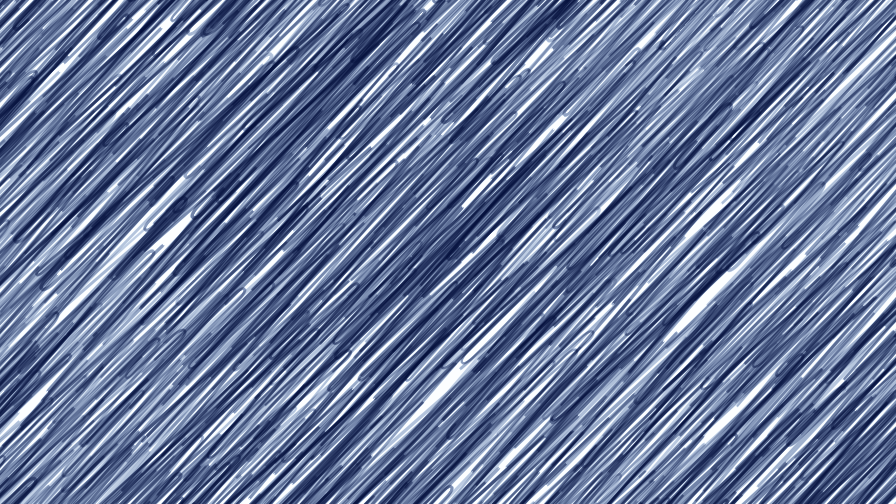
Give the GLSL for this pattern, as a WebGL 1 fragment shader.

```glsl
precision highp float;
uniform vec2 u_resolution;

const vec3 PAPER = vec3(0.99, 0.995, 1.0);
const vec3 INK = vec3(0.01, 0.055, 0.23);
const vec3 INK_CURVE = vec3(1.0, 1.15, 1.4);  // blue fades last
const int LAYERS = 20;
const float ANGLE = 0.805;         // main hatching direction, radians
const float ANGLE_SPREAD = 0.085;
const float LANE = 0.047;          // one stroke per lane and layer
const float REACH = 1.0;           // cell length along a stroke
const float TILT = 0.014;
const float BOW = 0.014;
const float HALF_WIDTH_MIN = 0.0021;
const float HALF_WIDTH_MAX = 0.0036;
const float DEPTH_MIN = 0.28;
const float DEPTH_MAX = 0.85;
const float HAIRPIN_SHARE = 0.15;
const float TIP_STRETCH = 0.32;    // smaller means longer tips
const float PRESSURE_SWING = 0.5;

vec4 hash4(vec3 p) {
  vec4 q = fract(p.xyzx * vec4(0.1031, 0.1030, 0.0973, 0.1099));
  q += dot(q, q.wzxy + 33.33);
  return fract((q.xxyz + q.yzzw) * q.zywx);
}

float valueNoise(vec2 p) {
  vec2 cell = floor(p);
  vec2 f = fract(p);
  f = f * f * (3.0 - 2.0 * f);
  float a = hash4(vec3(cell, 71.0)).x;
  float b = hash4(vec3(cell + vec2(1.0, 0.0), 71.0)).x;
  float c = hash4(vec3(cell + vec2(0.0, 1.0), 71.0)).x;
  float d = hash4(vec3(cell + vec2(1.0, 1.0), 71.0)).x;
  return mix(mix(a, b, f.x), mix(c, d, f.x), f.y);
}

vec2 rotate(vec2 p, float angle) {
  float c = cos(angle);
  float s = sin(angle);
  return vec2(c * p.x + s * p.y, c * p.y - s * p.x);
}

// Distance to a line (radius 0) or to a long loop with narrow tips.
float strokeDistance(vec2 p, float halfLength, float radius) {
  vec2 q = vec2(max(abs(p.x) - halfLength, 0.0) * TIP_STRETCH, p.y);
  float len = length(q);
  float slope = length(vec2(q.x * TIP_STRETCH, q.y)) / max(len, 0.00001);
  return abs(len - radius) / max(slope, TIP_STRETCH);
}

// Ink left at p by one layer of loosely parallel strokes.
float layerInk(vec2 p, float layer, float pixel) {
  vec4 shift = hash4(vec3(layer, 5.0, 17.0));
  float turn = (fract(layer * 0.618) - 0.5) * 2.0 * ANGLE_SPREAD;
  vec2 q = rotate(p, ANGLE + turn) + shift.xy * vec2(REACH, LANE);

  float lane = floor(q.y / LANE);
  q.x += hash4(vec3(lane, layer, 3.0)).x * REACH;
  float cell = floor(q.x / REACH);
  vec2 local = q - (vec2(cell, lane) + 0.5) * vec2(REACH, LANE);

  vec4 place = hash4(vec3(lane, cell, layer + 11.0));
  vec4 pen = hash4(vec3(cell, lane, layer + 47.0));

  // Slightly tilted and bowed centre line
  local.y -= (place.x - 0.5) * LANE * 0.45;
  local.y -= (place.y - 0.5) * 2.0 * TILT * local.x;
  local.y -= (place.z - 0.5) * 2.0 * BOW * local.x * local.x;

  float halfLength = mix(0.25, 0.46, place.w);
  float radius = step(pen.x, HAIRPIN_SHARE) * mix(0.004, 0.0085, pen.y);
  float halfWidth = mix(HALF_WIDTH_MIN, HALF_WIDTH_MAX, pen.z);
  float d = strokeDistance(local, halfLength, radius);
  float cover = 1.0 - smoothstep(halfWidth - 0.7 * pixel, halfWidth + 0.7 * pixel, d);
  return cover * mix(DEPTH_MIN, DEPTH_MAX, pen.w);
}

void main() {
  vec2 p = (gl_FragCoord.xy - 0.5 * u_resolution) / u_resolution.y;
  float pixel = 1.0 / u_resolution.y;

  float depth = 0.0;
  for (int i = 0; i < LAYERS; i++) {
    depth += layerInk(p, float(i) + 1.0, pixel);
  }

  // Broad bands of heavier and lighter pressure
  float band = valueNoise(rotate(p, ANGLE) * vec2(1.6, 7.0) + 20.0);
  depth *= 1.0 + PRESSURE_SWING * (band - 0.5);

  float tone = 1.0 - exp(-depth);
  gl_FragColor = vec4(mix(PAPER, INK, pow(vec3(tone), INK_CURVE)), 1.0);
}
```
